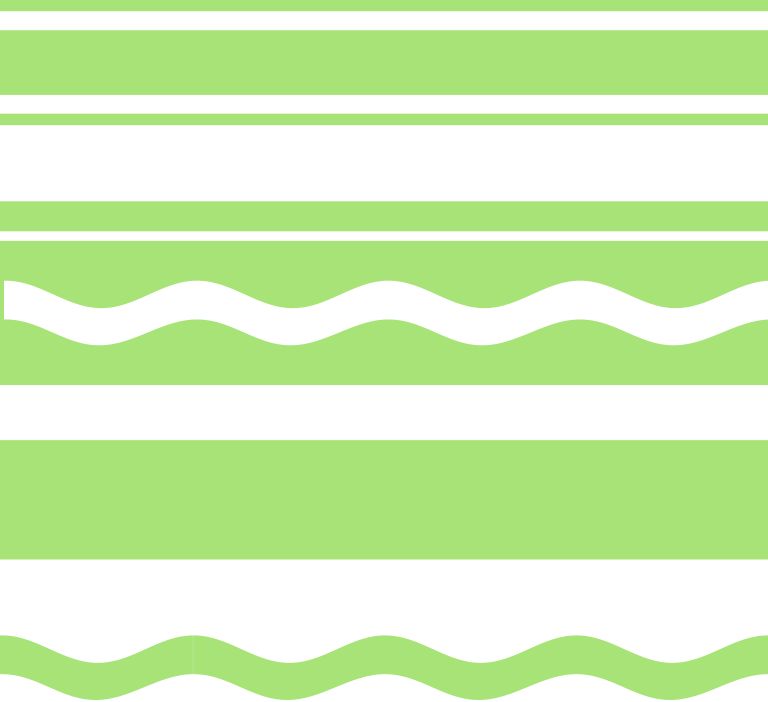
Write a Shadertoy shader that draws this pattern.

```glsl
const vec3 GREEN = vec3(0.66, 0.89, 0.47);
const vec3 WHITE = vec3(1.0);

// Layout units span the canvas, measured from its top left corner
const vec2 SHEET = vec2(768.0, 701.0);

// Top and bottom of each green band
const int BAND_COUNT = 6;
const vec2 BANDS[BAND_COUNT] = vec2[](
    vec2(-9.0, 11.2), vec2(30.2, 94.8), vec2(113.5, 125.0),
    vec2(201.0, 231.0), vec2(240.5, 384.5), vec2(439.5, 558.7));

const float WAVE_PERIOD = 191.5;
const float UPPER_SWING = 13.7;
const float LOWER_SWING = 12.9;
const float RIBBON_WIDTH = 38.7;
const float LOWER_SKEW = 0.07;
const vec2 WHITE_CREST = vec2(5.5, 280.3);
const vec2 GREEN_CREST = vec2(2.0, 634.5);
const float WHITE_START = 4.0;
const float SEAM_X = 193.2;
const float SEAM_STRENGTH = 0.18;

// Antialiased coverage of a signed distance, positive inside
float coverage(float dist, float pixel) {
    return clamp(dist / pixel + 0.5, 0.0, 1.0);
}

float bandMask(float y, vec2 span, float pixel) {
    return coverage(min(y - span.x, span.y - y), pixel);
}

// Wavy ribbon whose first crest sits at the given point
float ribbonMask(vec2 p, vec2 crest, float pixel) {
    float phase = 6.2831853 * (p.x - crest.x) / WAVE_PERIOD;
    float skewed = phase + LOWER_SKEW * 0.5 * (1.0 - cos(phase));
    float top = crest.y + UPPER_SWING * (1.0 - cos(phase));
    float bottom = crest.y + RIBBON_WIDTH + LOWER_SWING * (1.0 - cos(skewed));
    return bandMask(p.y, vec2(top, bottom), pixel);
}

void mainImage(out vec4 fragColor, in vec2 fragCoord) {
    vec2 uv = fragCoord / iResolution.xy;
    vec2 p = vec2(uv.x, 1.0 - uv.y) * SHEET;
    vec2 pixel = SHEET / iResolution.xy;

    // Straight bands
    float green = 0.0;
    for (int i = 0; i < BAND_COUNT; i++) {
        green = max(green, bandMask(p.y, BANDS[i], pixel.y));
    }

    // White ribbon cut from the wide band
    float cut = ribbonMask(p, WHITE_CREST, pixel.y);
    green *= 1.0 - cut * coverage(p.x - WHITE_START, pixel.x);

    // Green ribbon with a faint seam
    float ribbon = ribbonMask(p, GREEN_CREST, pixel.y);
    float seam = coverage(0.5 - abs(p.x - SEAM_X), pixel.x);
    green = max(green, ribbon * (1.0 - SEAM_STRENGTH * seam));

    fragColor = vec4(mix(WHITE, GREEN, green), 1.0);
}
```
